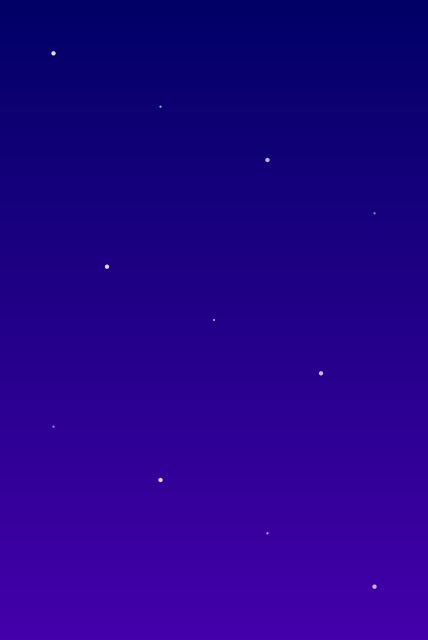
A WebGL 1 fragment shader for this background:

```glsl
precision highp float;
// Night sky: a vertical gradient from navy down to violet with eleven small stars.
// The stars sit one per row on an 8 by 12 grid, stepping two columns to the right
// and wrapping after seven; large and small ones alternate, every second pair fainter.

uniform vec2 u_resolution;

#define SKY_TOP vec3(0.0, 0.0, 0.4)
#define SKY_BOTTOM vec3(0.267, 0.0, 0.667)
#define STAR_COLOR vec3(1.0)
#define GRID vec2(8.0, 12.0)
#define LARGE_RADIUS 0.005
#define SMALL_RADIUS 0.0025
#define LARGE_ALPHA 0.85
#define SMALL_ALPHA 0.65
#define FAINT_DROP 0.12

// Smooth-edged disc; lengths are in canvas widths
float disc(vec2 p, vec2 center, float radius) {
    float pixel = 1.0 / u_resolution.x;
    return clamp((radius - distance(p, center)) / pixel + 0.5, 0.0, 1.0);
}

void main() {
    vec2 uv = gl_FragCoord.xy / u_resolution;
    vec2 canvas = vec2(1.0, u_resolution.y / u_resolution.x);

    // Sky
    vec3 color = mix(SKY_BOTTOM, SKY_TOP, uv.y);

    // Stars, from the top row down
    for (int i = 0; i < 11; i++) {
        float row = float(i);
        vec2 cell = vec2(1.0 + mod(2.0 * row, 7.0), GRID.y - 1.0 - row);
        float isSmall = mod(row, 2.0);
        float isFaint = step(1.5, mod(row, 4.0));
        float radius = mix(LARGE_RADIUS, SMALL_RADIUS, isSmall);
        float alpha = mix(LARGE_ALPHA, SMALL_ALPHA, isSmall) - FAINT_DROP * isFaint;
        float coverage = disc(uv * canvas, cell / GRID * canvas, radius);
        color = mix(color, STAR_COLOR, alpha * coverage);
    }

    gl_FragColor = vec4(color, 1.0);
}
```
